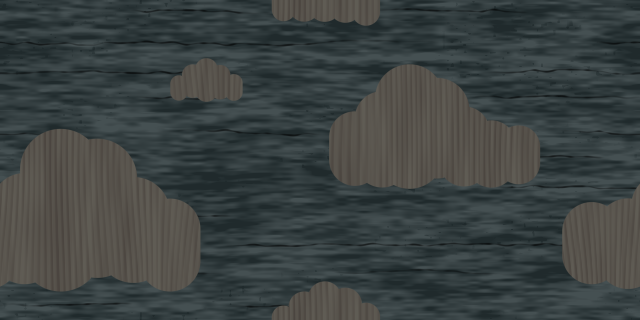
A WebGL 2 fragment shader for this pattern:

```glsl
#version 300 es
precision highp float;
// Pale wooden clouds inlaid in dark, blue-grey weathered planks. Each cloud is a
// union of upright capsules under a bell curve; both woods are layers of wrapped
// value noise, stretched sideways for the planks and upright for the clouds.

#define PLANK_DARK vec3(0.125, 0.166, 0.174)
#define PLANK_LIGHT vec3(0.272, 0.314, 0.322)
#define CLOUD_DARK vec3(0.295, 0.272, 0.250)
#define CLOUD_LIGHT vec3(0.374, 0.360, 0.330)
#define PLANK_CONTRAST 2.5
#define CRACK_ROWS 11.0
#define CRACK_WIDTH 0.0022
#define CLOUD_RINGS 112.0

uniform vec2 u_resolution;
out vec4 fragColor;

const vec2 TILE = vec2(2.0, 1.0);

// Centre x and y, half width, and sideways shift of the summit
const vec4 CLOUDS[4] = vec4[4](
    vec4(0.190, 0.340, 0.437, 0.12),
    vec4(1.365, 0.600, 0.328, -0.20),
    vec4(0.645, 0.745, 0.110, 0.00),
    vec4(1.015, 0.015, 0.165, 0.05));

float hash(vec2 p) {
    vec3 q = fract(p.xyx * 0.1031);
    q += dot(q, q.yzx + 33.33);
    return fract((q.x + q.y) * q.z);
}

// Value noise with whole cells per tile, so it wraps on both axes
float noise(vec2 uv, vec2 cells, float seed) {
    vec2 p = uv * cells;
    vec2 i = floor(p);
    vec2 f = p - i;
    f = f * f * (3.0 - 2.0 * f);
    vec2 a = mod(i, cells) + seed;
    vec2 b = mod(i + 1.0, cells) + seed;
    return mix(mix(hash(a), hash(vec2(b.x, a.y)), f.x),
               mix(hash(vec2(a.x, b.y)), hash(b), f.x), f.y);
}

// Signed distance to one cloud in units of its half width
float cloudDistance(vec2 q, float peak, float halfWidth, float seed) {
    float large = smoothstep(0.18, 0.30, halfWidth);
    float spread = mix(0.65, 0.36, large);
    float last = mix(4.0, 6.0, step(0.5, large));
    float dist = 1e3;
    for (float i = 0.0; i <= last; i++) {
        float x = mix(-0.78, 0.78, i / last);
        float offset = (x - peak) / spread;
        float hump = exp(-offset * offset);
        float radius = 0.20 + 0.10 * hump + 0.04 * hash(vec2(i, seed));
        float base = -0.58 + radius + 0.13 * hash(vec2(i + 20.0, seed));
        float top = -0.18 + 0.47 * hump + 0.06 * hash(vec2(i + 40.0, seed));
        vec2 nearest = vec2(x, clamp(q.y, base, max(base, top)));
        dist = min(dist, length(q - nearest) - radius);
    }
    return dist;
}

// Dark split lines, one wavering line per row, broken into stretches
float cracks(vec2 uv, float pixel) {
    float row = floor(uv.y * CRACK_ROWS);
    float waver = 0.16 * (noise(uv, vec2(9.0, 1.0), row + 60.0) - 0.5)
                + 0.09 * (noise(uv, vec2(48.0, 1.0), row + 80.0) - 0.5);
    float line = 0.25 + 0.5 * hash(vec2(row, 7.0)) + waver;
    float dist = abs(fract(uv.y * CRACK_ROWS) - line) / CRACK_ROWS;
    float stretch = smoothstep(0.45, 0.75, noise(uv, vec2(7.0, 1.0), row + 100.0));
    float broken = 0.35 + 0.65 * noise(uv, vec2(110.0, 1.0), row + 130.0);
    float width = CRACK_WIDTH * broken;
    return stretch * broken * (1.0 - smoothstep(width - pixel * 0.5, width + pixel, dist));
}

vec3 planks(vec2 uv, float pixel) {
    vec2 w = uv + vec2(0.0, 0.014 * noise(uv, vec2(7.0, 5.0), 3.0));
    // Streaks from broad to thread thin
    float tone = 0.17 * noise(w, vec2(5.0, 18.0), 11.0)
               + 0.24 * noise(w, vec2(13.0, 46.0), 17.0)
               + 0.32 * noise(w, vec2(24.0, 92.0), 23.0)
               + 0.27 * noise(w, vec2(58.0, 128.0), 31.0);
    float patches = noise(uv, vec2(11.0, 4.0), 41.0) - 0.5;
    float t = 0.46 + PLANK_CONTRAST * (tone - 0.5) + 0.28 * patches;
    t += 0.22 * smoothstep(0.70, 0.95, noise(w, vec2(30.0, 120.0), 47.0));
    // Small dark pits in the grain
    float pits = smoothstep(0.80, 0.95, noise(w, vec2(150.0, 120.0), 53.0));
    t -= 0.35 * pits * smoothstep(0.5, 0.8, noise(uv, vec2(8.0, 14.0), 59.0));
    vec3 color = mix(PLANK_DARK, PLANK_LIGHT, clamp(t, 0.0, 1.0));
    return color * (1.0 - 0.65 * cracks(uv, pixel));
}

vec3 cloudWood(vec2 uv) {
    float bend = 3.0 * noise(uv, vec2(10.0, 2.0), 71.0);
    float ring = fract(uv.x * CLOUD_RINGS + bend);
    float stripe = smoothstep(0.30, 0.75, ring) * (1.0 - smoothstep(0.82, 1.0, ring));
    float strength = 0.25 + 0.45 * noise(uv, vec2(22.0, 2.0), 73.0);
    float fibre = 0.6 * noise(uv, vec2(190.0, 7.0), 79.0)
                + 0.4 * noise(uv, vec2(56.0, 3.0), 83.0);
    float t = 0.78 + 0.8 * (fibre - 0.5) - strength * stripe;
    return mix(CLOUD_DARK, CLOUD_LIGHT, clamp(t, 0.0, 1.0));
}

void main() {
    vec2 uv = gl_FragCoord.xy / u_resolution;
    float pixel = 1.0 / u_resolution.y;
    float dist = 1e3;
    for (int i = 0; i < 4; i++) {
        vec4 cloud = CLOUDS[i];
        vec2 d = uv * TILE - cloud.xy;
        d -= TILE * round(d / TILE);
        dist = min(dist, cloud.z * cloudDistance(d / cloud.z, cloud.w, cloud.z, float(i) + 5.0));
    }
    float inside = 1.0 - smoothstep(-0.7 * pixel, 0.7 * pixel, dist);
    fragColor = vec4(mix(planks(uv, pixel), cloudWood(uv), inside), 1.0);
}
```
